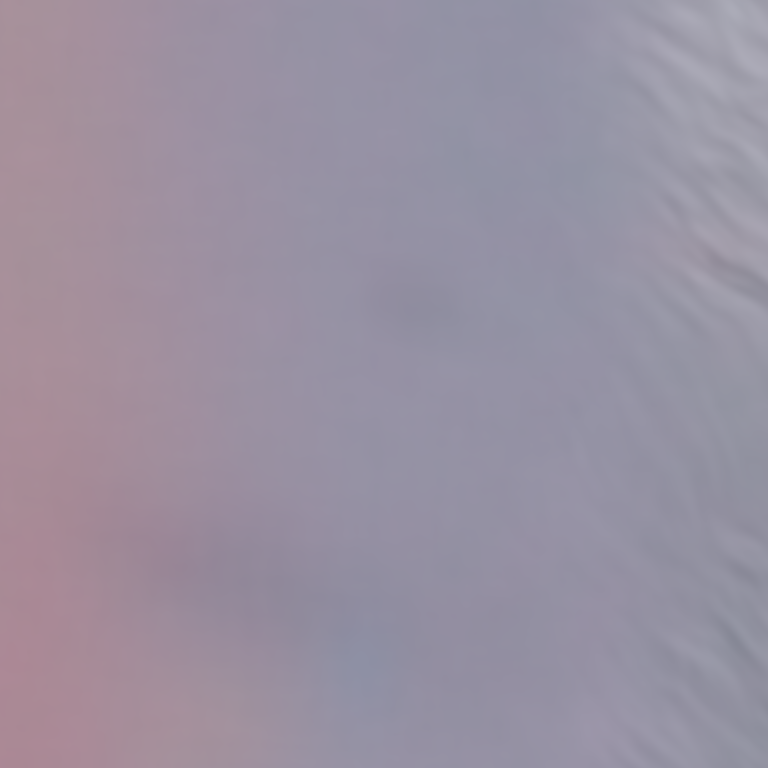
Give the GLSL for this texture, as a Shadertoy shader.

```glsl
const vec3 ROSE_TOP = vec3(0.655, 0.565, 0.605);
const vec3 ROSE_LOW = vec3(0.670, 0.535, 0.585);
const vec3 MAUVE = vec3(0.617, 0.565, 0.632);
const vec3 LAVENDER = vec3(0.588, 0.572, 0.645);
const vec3 SLATE = vec3(0.573, 0.572, 0.645);
const vec3 SILVER_TOP = vec3(0.625, 0.620, 0.670);
const vec3 SILVER_LOW = vec3(0.568, 0.568, 0.625);

const float TOP_ANGLE = -0.68;      // crease direction, upper right
const float LOW_ANGLE = -0.88;      // crease direction, lower right
const vec2 CREASE_SCALE = vec2(10.0, 30.0);
const float CREASE_DEPTH = 0.085;
const float CLOUD_DEPTH = 0.012;
const float BLOCK_DEPTH = 0.007;

vec2 hashGradient(vec2 cell) {
    vec3 p = fract(vec3(cell.xyx) * vec3(0.1031, 0.1030, 0.0973));
    p += dot(p, p.yzx + 33.33);
    return fract((p.xx + p.yz) * p.zy) * 2.0 - 1.0;
}

float gradientNoise(vec2 p) {
    vec2 i = floor(p), f = fract(p);
    vec2 u = f * f * f * (f * (f * 6.0 - 15.0) + 10.0);
    float a = dot(hashGradient(i), f);
    float b = dot(hashGradient(i + vec2(1, 0)), f - vec2(1, 0));
    float c = dot(hashGradient(i + vec2(0, 1)), f - vec2(0, 1));
    float d = dot(hashGradient(i + vec2(1, 1)), f - vec2(1, 1));
    return mix(mix(a, b, u.x), mix(c, d, u.x), u.y);
}

float fbm(vec2 p) {
    float sum = 0.0, gain = 0.6;
    for (int i = 0; i < 4; i++) {
        sum += gain * gradientNoise(p);
        p = mat2(1.6, 1.2, -1.2, 1.6) * p + 7.3;
        gain *= 0.5;
    }
    return sum;
}

// Soft elliptical spot, turned by an angle
float spot(vec2 p, vec2 center, vec2 radius, float angle) {
    float c = cos(angle), s = sin(angle);
    vec2 q = mat2(c, -s, s, c) * (p - center) / radius;
    return exp(-dot(q, q));
}

// Height of the fine folds, stretched along one direction
float creaseHeight(vec2 p, float angle) {
    p += 0.022 * vec2(gradientNoise(p * 9.0), gradientNoise(p * 9.0 + 31.0));
    float c = cos(angle), s = sin(angle);
    vec2 q = mat2(c, -s, s, c) * p * CREASE_SCALE;
    return gradientNoise(q) + 0.4 * gradientNoise(q * 2.1 + 13.0);
}

// Side-lit slope of the folds
float creaseRelief(vec2 p, float angle) {
    vec2 lightStep = vec2(0.004, 0.007);
    return creaseHeight(p + lightStep, angle) - creaseHeight(p - lightStep, angle);
}

vec3 baseColor(vec2 p) {
    float warp = 0.05 * fbm(p * 3.0);
    float x = p.x + warp;
    float lean = 0.07 * spot(p, vec2(0.30, 0.45), vec2(0.35, 0.25), 0.0);
    vec3 rose = mix(ROSE_LOW, ROSE_TOP, smoothstep(0.0, 0.75, p.y));
    vec3 silver = mix(SILVER_LOW, SILVER_TOP, smoothstep(0.3, 0.85, p.y));
    vec3 col = mix(rose, MAUVE, smoothstep(0.0, 0.27, x - lean));
    col = mix(col, LAVENDER, smoothstep(0.17, 0.46, x - lean));
    col = mix(col, SLATE, smoothstep(0.42, 0.68, x) * smoothstep(0.2, 0.85, p.y));
    return mix(col, silver, smoothstep(0.72, 0.98, x + 0.06 * (p.y - 0.5)));
}

void mainImage(out vec4 fragColor, in vec2 fragCoord) {
    vec2 uv = fragCoord / iResolution.xy;
    vec3 col = baseColor(uv);

    // Broad shadows and tints
    col -= vec3(0.035, 0.036, 0.034) * spot(uv, vec2(0.30, 0.25), vec2(0.21, 0.10), -0.35);
    col -= vec3(0.020, 0.022, 0.022) * spot(uv, vec2(0.54, 0.61), vec2(0.065, 0.05), -0.5);
    col -= vec3(0.012, 0.012, 0.012) * spot(uv, vec2(0.64, 0.17), vec2(0.18, 0.13), -0.5);
    col += vec3(0.030, 0.002, -0.022) * spot(uv, vec2(0.27, 0.04), vec2(0.13, 0.12), 0.0);
    col += vec3(-0.018, 0.004, 0.012) * spot(uv, vec2(0.47, 0.13), vec2(0.05, 0.08), 0.0);
    col += vec3(0.014, -0.003, -0.004) * spot(uv, vec2(0.92, 0.67), vec2(0.10, 0.05), 0.0);
    col += 0.018 * spot(uv, vec2(0.80, 0.05), vec2(0.09, 0.07), 0.0);
    col += 0.025 * spot(uv, vec2(0.97, 0.95), vec2(0.12, 0.08), 0.0);

    // Cloudy mottling, drawn out toward the lower right
    float tilted = fbm(mat2(0.8, 0.6, -0.6, 0.8) * uv * vec2(9.0, 13.0));
    col += CLOUD_DEPTH * tilted * mix(0.7, 1.8, smoothstep(0.4, 0.9, uv.x));

    // Folded sheen along the right side
    float topMask = smoothstep(0.76, 0.95, uv.x) * smoothstep(0.46, 0.68, uv.y);
    float lowMask = smoothstep(0.84, 1.02, uv.x + 0.45 * (0.30 - uv.y))
                  * (1.0 - smoothstep(0.22, 0.42, uv.y));
    float faintMask = 0.25 * smoothstep(0.62, 0.92, uv.x);
    float patches = 0.75 + 0.9 * gradientNoise(uv * 8.0 + 4.0);
    float angle = mix(LOW_ANGLE, TOP_ANGLE, smoothstep(0.3, 0.6, uv.y));
    float relief = creaseRelief(uv, angle);
    col += CREASE_DEPTH * relief * patches * max(faintMask, max(topMask, 0.8 * lowMask));

    // Faint woven blotches of colour
    float rows = gradientNoise(uv * vec2(16.0, 48.0));
    float columns = gradientNoise(uv * vec2(48.0, 14.0) + 19.0);
    col += BLOCK_DEPTH * (rows + columns) * vec3(0.8, 0.7, 0.6);
    col += BLOCK_DEPTH * gradientNoise(uv * 11.0 + 50.0) * vec3(1.5, -0.6, 0.4);

    fragColor = vec4(clamp(col, 0.0, 1.0), 1.0);
}
```
